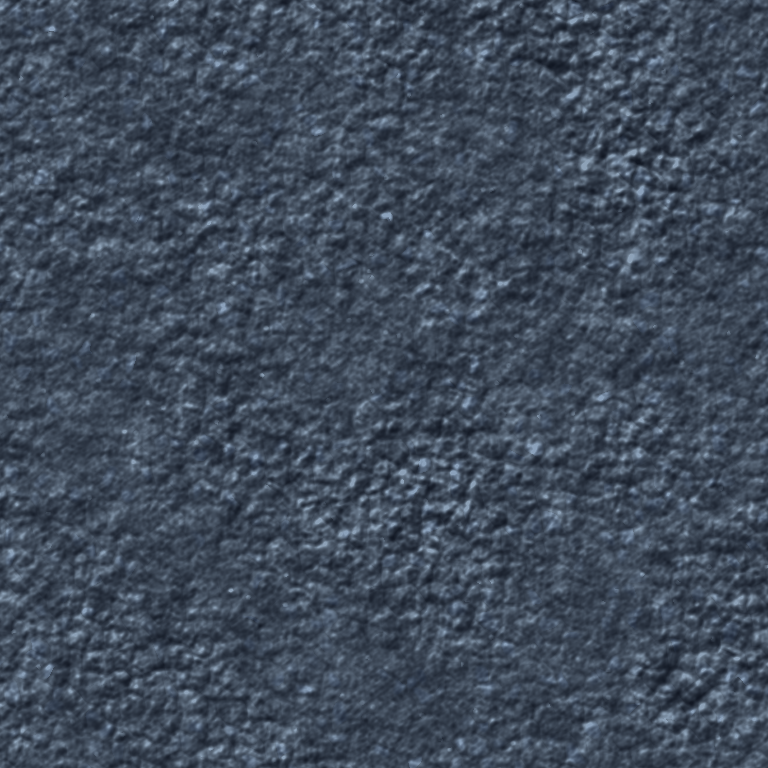
This texture is drawn by a three.js fragment shader. Its source:

```glsl
varying vec2 vUv;

// Colour
const vec3 DARK = vec3(0.12, 0.15, 0.20);
const vec3 LIGHT = vec3(0.38, 0.44, 0.51);
const vec3 GRAIN_TINT = vec3(-0.008, 0.0, 0.018);
const float MEDIAN_GREEN = 0.272;

// Relief
const vec2 LIGHT_DIR = vec2(-0.42, 0.91);
const float LIGHT_STEP = 0.006;
const float RELIEF_GAIN = 0.72;
const float PIT_GAIN = 0.34;
const float GRAIN_SCALE = 46.0;
const float GRAIN_HEIGHT = 1.0;
const float LUMP_SCALE = 26.0;
const float CLOD_SCALE = 58.0;
const float GRIT_SCALE = 120.0;
const float ROUGHNESS_SCALE = 4.5;

// Surface detail
const vec2 FIBRE_DIR = vec2(0.82, 0.57);
const vec2 FIBRE_SCALE = vec2(95.0, 200.0);
const float FIBRE_GAIN = 0.38;
const float DUST_SCALE = 165.0;
const float DUST_GAIN = 0.36;
const float MOTTLE_SCALE = 20.0;
const float MOTTLE_GAIN = 0.42;
const float PATCH_SCALE = 8.0;
const float PATCH_GAIN = 0.24;
const float PALE_SHARE = 0.012;
const float PALE_GAIN = 0.26;
const float SPARK_SCALE = 120.0;
const float SPARK_SHARE = 0.010;
const float SPARK_GAIN = 0.38;

vec2 hash22(vec2 p) {
  vec3 q = fract(p.xyx * vec3(0.1031, 0.1030, 0.0973));
  q += dot(q, q.yzx + 33.33);
  return fract((q.xx + q.yz) * q.zy);
}

float cornerSlope(vec2 cell, vec2 f, vec2 corner) {
  return dot(hash22(cell + corner) * 2.0 - 1.0, f - corner);
}

float gradientNoise(vec2 p) {
  vec2 c = floor(p);
  vec2 f = fract(p);
  vec2 w = f * f * f * (f * (f * 6.0 - 15.0) + 10.0);
  float low = mix(cornerSlope(c, f, vec2(0.0)), cornerSlope(c, f, vec2(1.0, 0.0)), w.x);
  float high = mix(cornerSlope(c, f, vec2(0.0, 1.0)), cornerSlope(c, f, vec2(1.0)), w.x);
  return mix(low, high, w.y);
}

// Distance to the nearest scattered point, and that point's random id
vec2 nearestGrain(vec2 p) {
  vec2 cell = floor(p);
  vec2 nearest = vec2(9.0, 0.0);
  for (int y = -1; y <= 1; y++) {
    for (int x = -1; x <= 1; x++) {
      vec2 id = cell + vec2(float(x), float(y));
      float d = length(id + hash22(id) - p);
      if (d < nearest.x) nearest = vec2(d, hash22(id + 71.0).x);
    }
  }
  return nearest;
}

// Bend the grain lattice so that outlines turn irregular
vec2 grainSpace(vec2 p) {
  vec2 bend = vec2(gradientNoise(p * 40.0 + 13.0), gradientNoise(p * 40.0 + 57.0));
  return p * GRAIN_SCALE + bend * 0.7;
}

float height(vec2 p) {
  return GRAIN_HEIGHT * (0.55 - nearestGrain(grainSpace(p)).x)
       + 0.65 * gradientNoise(p * LUMP_SCALE + 5.0)
       + 0.75 * gradientNoise(p.yx * CLOD_SCALE + 21.0)
       + 0.40 * gradientNoise(p * GRIT_SCALE + 43.0);
}

void main() {
  vec2 p = vUv;

  // Side lighting and darkened pits, stronger in rough patches
  float roughness = 1.0 + 1.1 * gradientNoise(p * ROUGHNESS_SCALE + 3.0);
  float level = height(p);
  float relief = level - height(p + LIGHT_DIR * LIGHT_STEP);
  float tone = roughness * (RELIEF_GAIN * relief + PIT_GAIN * level);

  // Slanted fibres, dust and soft mottling
  vec2 along = vec2(dot(p, FIBRE_DIR), dot(p, vec2(-FIBRE_DIR.y, FIBRE_DIR.x)));
  tone += FIBRE_GAIN * gradientNoise(along * FIBRE_SCALE + 90.0);
  tone += DUST_GAIN * gradientNoise(p * DUST_SCALE + 7.0);
  tone += MOTTLE_GAIN * gradientNoise(p * MOTTLE_SCALE + 31.0);
  tone += PATCH_GAIN * gradientNoise(p * PATCH_SCALE + 11.0);

  // Grain tints, a few pale grains and small sparks
  vec2 grain = nearestGrain(grainSpace(p));
  float body = smoothstep(0.52, 0.2, grain.x);
  tone += body * (PALE_GAIN * step(1.0 - PALE_SHARE, grain.y) + 0.16 * (grain.y - 0.5));
  vec2 spark = nearestGrain(p * SPARK_SCALE + 17.0);
  tone += SPARK_GAIN * smoothstep(0.6, 0.15, spark.x) * step(1.0 - SPARK_SHARE, spark.y);

  // Exponential tone curve gives deep shadows and sparse highlights
  float green = MEDIAN_GREEN * exp(clamp(tone, -1.1, 0.85));
  vec3 colour = mix(DARK, LIGHT, (green - DARK.g) / (LIGHT.g - DARK.g));
  colour += GRAIN_TINT * body * smoothstep(0.7, 1.0, grain.y);
  gl_FragColor = vec4(colour, 1.0);
}
```
